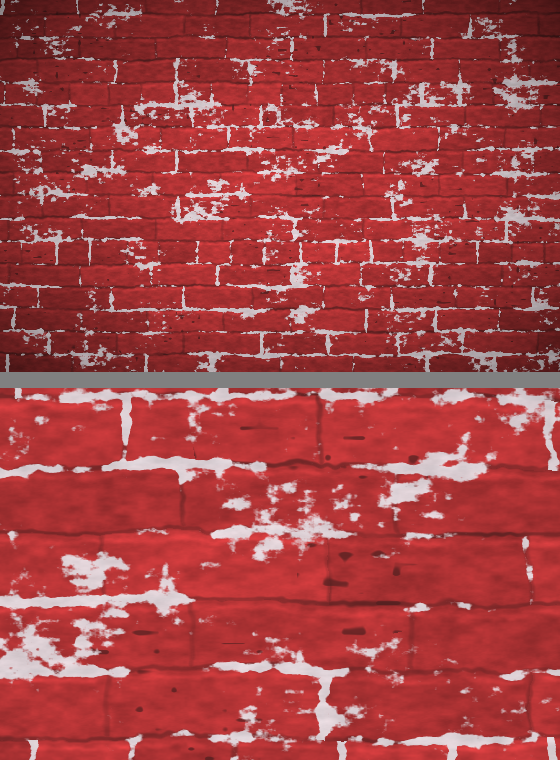
Top: the whole. Bottom: its middle third, enlarged.
Reproduce this texture procedurally as a Shadertoy shader.

```glsl
// Old brick wall under red paint, with white wear along joints and in patches.
#define ROWS 16.4        // courses in the canvas height
#define ROW_SHIFT 0.23   // part of a course cut off at the bottom
#define SPAN 24.6        // canvas width in course heights
#define BRICK_LEN 3.08   // stretcher length in course heights
#define HEADER_EVERY 7.0 // one course of half bricks in this many
#define JOINT 0.065      // half width of a mortar joint
#define WEAR 0.0         // raises or lowers the amount of wear
#define RED vec3(0.71, 0.205, 0.21)
#define SHADOW vec3(0.30, 0.12, 0.12)
#define WHITE vec3(0.88, 0.86, 0.88)

float hash(vec2 p) {
    return fract(sin(dot(p, vec2(127.1, 311.7))) * 43758.5);
}

float noise(vec2 p) {
    vec2 i = floor(p), f = fract(p);
    f = f * f * (3.0 - 2.0 * f);
    return mix(mix(hash(i), hash(i + vec2(1, 0)), f.x),
               mix(hash(i + vec2(0, 1)), hash(i + vec2(1, 1)), f.x), f.y);
}

float fbm(vec2 p) {
    float sum = 0.0, amp = 0.533;
    for (int i = 0; i < 4; i++) {
        sum += amp * noise(p);
        p = p * 2.03 + vec2(17.3, 9.1);
        amp *= 0.5;
    }
    return sum;
}

void mainImage(out vec4 fragColor, in vec2 fragCoord) {
    vec2 uv = fragCoord / iResolution.xy;
    vec2 q = uv * vec2(SPAN, ROWS) + vec2(0.0, ROW_SHIFT);
    float aa = ROWS / iResolution.y;

    // Uneven courses and chipped outlines
    vec2 w = q;
    w.y += 0.16 * (noise(q * vec2(0.35, 0.8)) - 0.5) + 0.10 * (noise(q * 2.3) - 0.5);
    w.x += 0.12 * (noise(q * 1.7 + 40.0) - 0.5);
    w += 0.05 * (vec2(noise(q * 9.0), noise(q * 9.0 + 70.0)) - 0.5);

    // Running bond with occasional header courses
    float row = floor(w.y);
    float isHeader = step(abs(mod(row, HEADER_EVERY) - 5.0), 0.5);
    float len = BRICK_LEN * mix(1.0, 0.5, isHeader);
    float x = w.x / len - mix(0.14, 0.62, mod(row, 2.0)) - 0.2 * (hash(vec2(row, 3.0)) - 0.5);
    float joint = floor(x + 0.5);
    float side = x - joint - 0.14 * (hash(vec2(joint, row + 20.0)) - 0.5);
    float brick = joint - step(side, 0.0);

    // Distances to the joints; level is signed and negative below a bed joint
    float level = fract(w.y + 0.5) - 0.5;
    float bedRow = floor(w.y + 0.5);
    float headDist = abs(side) * len;
    float edge = min(headDist, abs(level));
    float soft = 0.03 + aa;
    float bed = 1.0 - smoothstep(JOINT - soft, JOINT + soft, abs(level));
    float head = 1.0 - smoothstep(JOINT - soft, JOINT + soft, headDist);

    // Painted brick with relief
    float grain = fbm(q * vec2(4.0, 8.0) + 5.0);
    float tone = 0.90 + 0.16 * hash(vec2(brick, row)) + 0.35 * (grain - 0.5);
    vec3 color = RED * tone;
    float dark = 0.55 * (1.0 - smoothstep(0.01, 0.04 + aa, abs(level - 0.02)));
    dark = max(dark, 0.35 * (1.0 - smoothstep(0.01, 0.05 + aa, headDist)));
    dark *= 0.45 + 0.9 * noise(q * vec2(1.1, 2.0) + 13.0);
    color = mix(color, SHADOW, clamp(dark, 0.0, 1.0));
    color *= 1.0 + 0.13 * (1.0 - smoothstep(0.0, 0.06 + aa, abs(level + 0.12)));

    // Small dark pits
    color = mix(color, SHADOW, 0.7 * smoothstep(0.87, 0.95, noise(q * vec2(4.0, 7.0) + 31.0))
                                   * step(0.6, noise(q * 0.6 + 8.0)));

    // Worn paint: each joint has its own strength, patches spread over bricks
    float bedWear = noise(vec2(q.x * 0.55, bedRow * 7.3));
    float headWear = hash(vec2(joint, row + 51.0));
    float lowerWall = 0.14 * (1.0 - smoothstep(5.5, 7.5, q.y));
    float patches = 1.25 * (fbm(q * vec2(0.75, 1.1) + 23.0) - 0.665);
    float flakes = 0.95 * (fbm(q * vec2(5.0, 7.0) + 60.0) - 0.55);
    float worn = patches + flakes + 0.08 * exp(-9.0 * edge) + WEAR;
    worn += max(bed * (0.9 * bedWear - 0.27 + lowerWall),
                head * (0.9 * headWear - 0.22 + lowerWall));
    float bare = smoothstep(-0.01, 0.17, worn);

    // Light falling off toward the corners
    vec2 c = uv - vec2(0.5, 0.47);
    float light = 1.03 - 1.25 * dot(c, c);
    vec3 bareColor = WHITE * (0.92 + 0.16 * grain) * mix(1.0, light, 0.6);
    color = mix(color * light, bareColor, 0.93 * bare);
    fragColor = vec4(clamp(color, 0.0, 1.0), 1.0);
}
```
